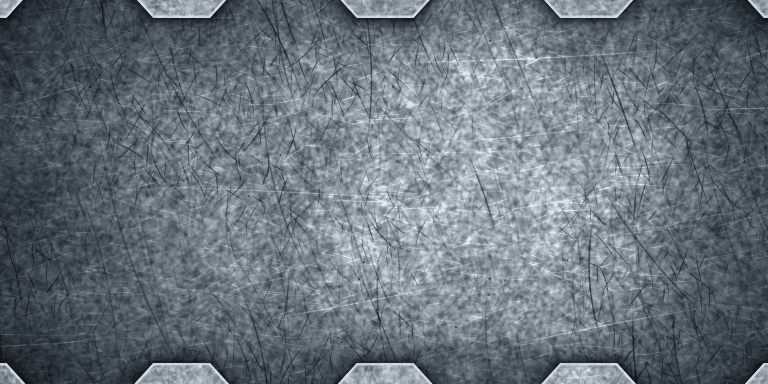
This texture is drawn by a WebGL 2 fragment shader. Its source:

```glsl
#version 300 es
precision highp float;

uniform vec2 u_resolution;
out vec4 fragColor;

vec4 hash4(vec2 c) {
    return fract(sin(dot(c, vec2(127.1, 311.7)) + vec4(0.0, 1.7, 3.1, 5.3)) * 43758.5453);
}

float noise(vec2 p) {
    vec2 i = floor(p), f = fract(p);
    f = f * f * (3.0 - 2.0 * f);
    return mix(mix(hash4(i).x, hash4(i + vec2(1, 0)).x, f.x),
               mix(hash4(i + vec2(0, 1)).x, hash4(i + vec2(1, 1)).x, f.x), f.y);
}

float fbm(vec2 p) {
    float sum = 0.0, gain = 0.5;
    for (int i = 0; i < 4; i++) {
        sum += gain * noise(p);
        p = p * 2.1 + 7.3;
        gain *= 0.5;
    }
    return sum;
}

// Expresses p in axes turned by the given angle
vec2 turn(vec2 p, float angle) {
    float c = cos(angle), s = sin(angle);
    return vec2(c * p.x + s * p.y, c * p.y - s * p.x);
}

// One tapered, bent scratch per grid cell, mostly faint
float scratches(vec2 p, float angle, float spread, float cells, float width, float bend, float seed) {
    vec2 q = turn(p, angle) * cells;
    float sum = 0.0;
    for (int j = -1; j <= 1; j++) {
        for (int i = -1; i <= 1; i++) {
            vec2 id = floor(q) + vec2(i, j);
            vec4 r = hash4(id + seed * 3.7);
            vec4 s = hash4(id + seed * 5.9 + 41.3);
            vec2 d = turn(q - id - r.xy, spread * (r.z - 0.5));
            float across = abs(d.y + bend * (s.x - 0.5) * d.x * d.x) / cells;
            float fade = 1.0 - smoothstep(0.3, 1.0, abs(d.x) / (0.3 + 0.7 * r.w));
            sum += fade * (0.15 + 0.85 * s.y * s.y) * (1.0 - smoothstep(0.0, width + 0.65 / u_resolution.y, across));
        }
    }
    return sum;
}

// Signed distance to the row of bevelled plates on both long edges
float plates(vec2 p) {
    float x = abs(mod(p.x - 0.738, 0.53) - 0.265);
    float rise = min(p.y, 1.0 - p.y) - (p.y < 0.5 ? 0.055 : 0.047);
    return max(rise, dot(vec2(x - 0.074, rise), vec2(0.74, 0.67)));
}

void main() {
    vec2 p = gl_FragCoord.xy / u_resolution.y;
    float pixel = 1.0 / u_resolution.y;
    vec2 edge = min(p, vec2(u_resolution.x / u_resolution.y, 1.0) - p);

    // Soft light right of the centre, darker rim
    vec2 away = (p - vec2(1.2, 0.58)) / vec2(0.75, 0.62);
    float light = 0.33 + 0.35 * exp(-dot(away, away));
    light *= 0.72 + 0.28 * smoothstep(0.0, 0.28, edge.y + 0.04);
    light *= 0.72 + 0.28 * smoothstep(0.0, 0.4, edge.x);
    light *= 0.84 + 0.34 * fbm(p * vec2(4.0, 6.0));

    // Woven brushing in flat, steep and slanted strokes
    float weave = 0.0;
    for (int i = 0; i < 9; i++) {
        float k = float(i);
        weave += noise(turn(p, k * 0.35 + 0.06) * vec2(8.0, 135.0) + k * 19.0) - 0.5;
    }
    float grain = noise(p * 170.0) + 0.5 * noise(p * vec2(60.0, 120.0)) - 0.75;
    light *= 1.0 + 0.2 * weave + 0.13 * grain;

    // Fine marks: dark ones steep, bright ones flat
    float dark = 0.0, bright = 0.0;
    for (int i = 0; i < 8; i++) {
        float k = float(i);
        float cells = 6.0 + 2.0 * k;
        dark += scratches(p, -1.4 + 0.6 * sin(k * 2.4), 0.9, cells, 0.0012, 0.4, k + 1.0);
        bright += scratches(p, 0.06 + 0.4 * sin(k * 1.9), 0.4, cells, 0.0008, 0.2, k + 21.0);
    }
    float patches = 0.5 + smoothstep(0.3, 0.65, fbm(p * 3.0 + 31.0));
    light *= 1.0 - 0.36 * min(dark * patches, 1.4);
    light += (0.05 + 0.2 * light) * min(bright, 1.3);

    // Long dark gouges and long pale lines
    float gouges = 0.0, paleLines = 0.0;
    for (int i = 0; i < 4; i++) {
        float k = float(i);
        gouges += scratches(p, -1.0 - 0.12 * k, 0.5, 1.8 + 0.7 * k, 0.0022, 0.5, k + 43.0);
        paleLines += scratches(p, -0.12 + 0.12 * k, 0.2, 1.1 + 0.5 * k, 0.0014, 0.12, k + 61.0);
    }
    light *= 1.0 - 0.65 * min(gouges, 1.0);
    light += 0.27 * min(paleLines, 1.2) * (0.5 + 0.7 * noise(p * 45.0));

    // Small pits
    vec4 pit = hash4(floor(p * 24.0) + 9.0);
    float pitRadius = length(fract(p * 24.0) - 0.25 - 0.5 * pit.xy) / 24.0;
    light *= 1.0 - 0.5 * step(0.97, pit.z) * (1.0 - smoothstep(0.001, 0.002 + pixel, pitRadius));

    // Plates with cast shadow and pale bevel
    float d = plates(p);
    light *= 1.0 - 0.7 * exp(-max(d, 0.0) / 0.018);
    float face = 0.63 + 0.1 * weave + 0.1 * grain - 0.12 * min(dark, 1.0) + 0.1 * min(bright, 1.0);
    face = mix(face, 0.84 + 0.1 * grain, smoothstep(-0.006 - pixel, -0.006 + pixel * 0.5, d));
    light = mix(light, face, 1.0 - smoothstep(-0.5 * pixel, 0.5 * pixel, d));

    // Cool steel tint
    light = clamp(light, 0.08, 0.92);
    fragColor = vec4(light + vec3(-0.04, 0.0, 0.04) * smoothstep(0.0, 0.25, light), 1.0);
}
```
